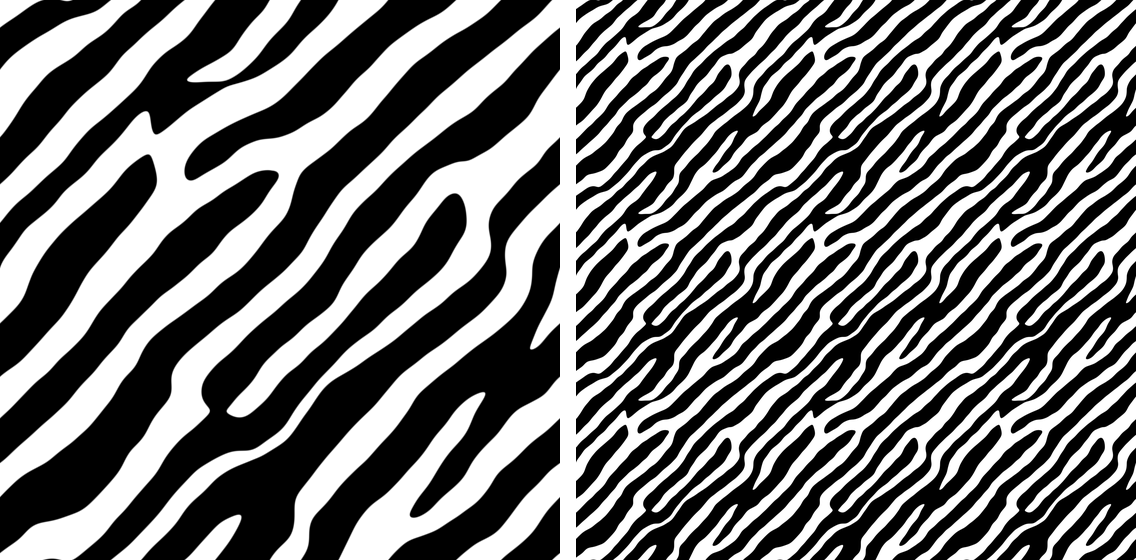
Left, the tile; right, the same tile 3 across and 3 down.
Write a three.js fragment shader that draws this pattern.

```glsl
// Zebra hide: slanted black and white stripes that fork, taper and end, tiling both ways.
varying vec2 vUv;

const float TAU = 6.2831853;

float hash(vec2 p) {
  vec3 h = fract(vec3(p.xyx) * 0.1031);
  h += dot(h, h.yzx + 33.33);
  return fract((h.x + h.y) * h.z);
}

// Dot product of a cell corner's random unit gradient with the offset to it
float corner(vec2 cell, vec2 offset, vec2 period) {
  float a = TAU * hash(mod(cell, period) + period * 3.7);
  return dot(vec2(cos(a), sin(a)), offset);
}

// Gradient noise that wraps after a whole number of cells
float noise(vec2 p, vec2 period) {
  p *= period;
  vec2 c = floor(p), f = p - c;
  vec2 u = f * f * f * (f * (f * 6.0 - 15.0) + 10.0);
  vec2 e = vec2(1.0, 0.0);
  return mix(mix(corner(c, f, period), corner(c + e, f - e, period), u.x),
             mix(corner(c + e.yx, f - e.yx, period), corner(c + 1.0, f - 1.0, period), u.x), u.y);
}

// Uneven, hand-cut displacement of the edges
vec2 wobble(vec2 p) {
  vec2 broad = vec2(noise(p, vec2(5.0)), noise(p + 0.37, vec2(5.0)));
  vec2 fine = vec2(noise(p, vec2(16.0)), noise(p + 0.61, vec2(16.0)));
  return 0.03 * broad + 0.007 * fine;
}

// Positive inside the white stripes
float stripes(vec2 uv) {
  vec2 p = uv + wobble(uv);

  // Sum of diagonal waves with whole frequencies; its phase makes the forks
  vec2 wave = vec2(0.0);
  for (int i = -2; i <= 2; i++) {
    for (int j = -2; j <= 2; j++) {
      vec2 k = vec2(float(i), float(j));
      float phase = TAU * (dot(p, vec2(6.0, -6.0) + k) + hash(k + 12.0));
      wave += exp(-dot(k, k) / 6.8) * vec2(cos(phase), sin(phase));
    }
  }

  // Width varies slowly along the slant, rounding some ends and joining others
  float width = 1.5 * noise(vec2(p.x - p.y, p.y), vec2(4.0, 2.0));
  return wave.x - 0.16 * length(wave) + width;
}

void main() {
  // Divide by the slope to get a distance to the edge
  float e = 0.0005;
  float value = stripes(vUv);
  vec2 slope = vec2(stripes(vUv + vec2(e, 0.0)), stripes(vUv + vec2(0.0, e))) - value;
  float dist = value * e / max(length(slope), 0.001);

  gl_FragColor = vec4(vec3(smoothstep(-0.0016, 0.0016, dist)), 1.0);
}
```
